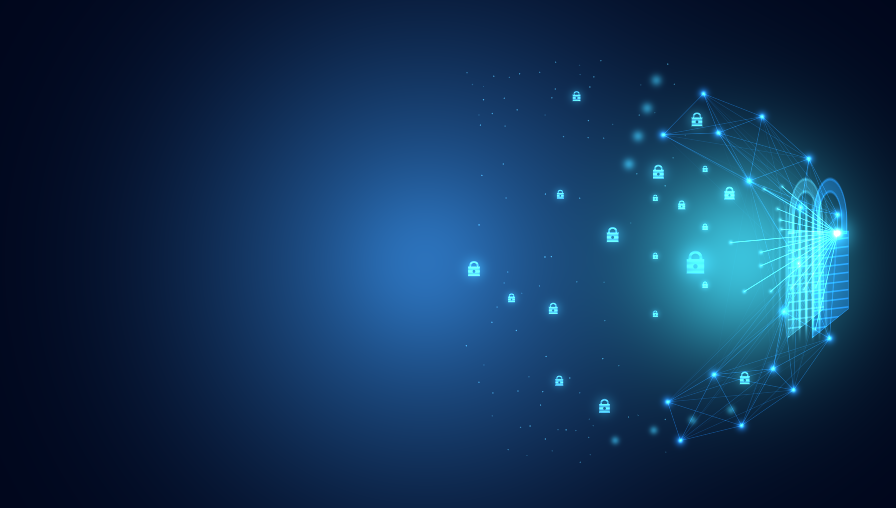
Write a Shadertoy shader that draws this background.

```glsl
// Deep blue backdrop with a soft central light and a cyan glow at the right.
// Over it: specks, small padlocks, a half globe of linked nodes and a large
// wireframe padlock, all from distance functions in canvas heights.
const vec3 NAVY = vec3(0.0, 0.022, 0.105);
const vec3 BLUE = vec3(0.175, 0.455, 0.745);
const vec3 CYAN = vec3(0.25, 0.82, 0.92);
const vec3 ICE = vec3(0.40, 0.90, 1.0);
const vec3 LINK = vec3(0.10, 0.48, 0.85);
const vec2 LIGHT_POS = vec2(0.837, 0.484);
const vec2 GLOW_POS = vec2(1.46, 0.492);
const vec2 GLOBE_POS = vec2(1.319, 0.477);
const vec2 HUB = vec2(1.649, 0.541);
const float RIM_RADIUS = 0.345;
const float INNER_RADIUS = 0.258;
const float LINK_REACH = 0.44;
const float SPECK_CELL = 0.024;
const int RING = 9;
// Padlock icons: centre and half width
const int LOCK_COUNT = 14;
const vec3 LOCKS[LOCK_COUNT] = vec3[LOCK_COUNT](
    vec3(1.135, 0.810, 0.008), vec3(1.372, 0.764, 0.011), vec3(1.296, 0.661, 0.011),
    vec3(1.103, 0.617, 0.007), vec3(1.342, 0.596, 0.007), vec3(1.436, 0.619, 0.010),
    vec3(1.206, 0.537, 0.012), vec3(0.933, 0.470, 0.012), vec3(1.369, 0.482, 0.018),
    vec3(1.007, 0.413, 0.007), vec3(1.089, 0.392, 0.009), vec3(1.101, 0.250, 0.008),
    vec3(1.190, 0.200, 0.011), vec3(1.466, 0.255, 0.010));

float hash(vec2 p) {
    vec3 q = fract(p.xyx * 0.1031);
    q += dot(q, q.yzx + 33.33);
    return fract((q.x + q.y) * q.z);
}
float gauss(vec2 v, float r) { return exp(-dot(v, v) / (r * r)); }
// Smooth coverage of a shape at signed distance d
float cover(float d) { return clamp(0.5 - d * iResolution.y, 0.0, 1.0); }
float segment(vec2 p, vec2 a, vec2 b) {
    vec2 ab = b - a;
    return length(p - a - ab * clamp(dot(p - a, ab) / dot(ab, ab), 0.0, 1.0));
}
// Nodes on the rim and on an inner ring, clockwise from the top
vec2 node(int i) {
    if (i == 4) return HUB;
    bool rim = i < RING;
    float k = float(rim ? i : i - RING);
    float angle = radians(rim ? 79.0 - 20.7 * k : 93.0 - 23.0 * k);
    float radius = rim ? RIM_RADIUS : INNER_RADIUS + 0.03 * sin(k * 2.4);
    return GLOBE_POS + radius * vec2(cos(angle), sin(angle));
}
vec3 lockIcon(vec2 p, vec2 centre, float size) {
    vec2 q = (p - centre) / size, b = q + vec2(0.0, 0.35);
    float body = max(abs(b.x) - 0.95, abs(b.y) - 0.78);
    vec2 arch = vec2(q.x, max(q.y - 0.6, 0.0));
    float shackle = max(abs(length(arch) - 0.6) - 0.15, 0.3 - q.y);
    float d = min(max(body, 0.25 - length(b)), shackle);
    float bands = 0.75 + 0.25 * cos(b.y * 9.0);
    float ink = 0.75 * bands * smoothstep(0.024, 0.010, size);
    return ICE * ink * cover(d * size) + CYAN * 0.25 * exp(-dot(q, q) * 0.35);
}
// Faint dust, denser near the top and the bottom
vec3 specks(vec2 p) {
    vec2 cell = floor(p / SPECK_CELL);
    vec2 offset = 0.2 + 0.6 * vec2(hash(cell + 7.0), hash(cell + 19.0));
    float height = abs(p.y - 0.49);
    float band = smoothstep(0.88, 1.0, p.x) * smoothstep(1.40, 1.10, p.x)
               * smoothstep(0.42, 0.38, height) * (0.13 + 0.22 * smoothstep(0.2, 0.32, height));
    float shown = step(hash(cell) + 0.001, band);
    float d = length(p - (cell + offset) * SPECK_CELL);
    return ICE * shown * (0.15 + 0.4 * hash(cell + 3.0)) * cover(d - 0.0012);
}
vec3 network(vec2 p) {
    vec3 sum = vec3(0.0);
    for (int i = 0; i < 2 * RING; i++) {
        vec2 a = node(i);
        for (int j = i + 1; j < 2 * RING; j++) {
            vec2 b = node(j);
            float fade = smoothstep(LINK_REACH, 0.06, distance(a, b));
            if (i == 4 || j == 4) fade = max(fade, 0.35);
            sum += LINK * 0.5 * fade * cover(segment(p, a, b) - 0.0004);
        }
        sum += LINK * 0.7 * gauss(p - a, 0.010) + ICE * 0.7 * gauss(p - a, 0.004);
    }
    return sum;
}
// Large padlock: a blue front, one pale copy behind it and glowing wires
vec3 largeLock(vec2 p) {
    vec3 sum = vec3(0.0);
    for (int k = 0; k < 2; k++) {
        vec2 q = p + vec2(0.048 * float(k), 0.0);
        float base = mix(0.335, 0.392, clamp((q.x - 1.599) / 0.071, 0.0, 1.0));
        float body = max(abs(q.x - 1.6345) - 0.0355, max(q.y - 0.545, base - q.y));
        float stripe = abs(fract((q.y - 0.12 * q.x) / 0.017) - 0.5) * 0.017;
        vec2 arch = (q - vec2(1.634, 0.565)) / vec2(0.028, 0.070);
        float ring = abs(length(vec2(arch.x, max(arch.y, 0.0))) - 1.0) * 0.028;
        float shackle = max(ring - 0.005, 0.54 - q.y);
        float ink = 0.4 * cover(abs(body) - 0.0008) + cover(body) * (0.35 + 0.4 * cover(stripe - 0.0015))
                  + 0.3 * cover(shackle) + 0.5 * cover(abs(shackle) - 0.0008);
        sum += mix(LINK, ICE * 0.6, float(k)) * ink;
    }
    // Upright streaks to the left, then wires that fan out of the hub
    float fade = smoothstep(1.51, 1.60, p.x) * smoothstep(1.64, 1.60, p.x);
    float tall = smoothstep(0.32, 0.38, p.y) * smoothstep(0.62, 0.56, p.y);
    sum += ICE * 0.6 * fade * tall * pow(0.5 + 0.5 * sin(p.x * 480.0), 3.0);
    for (int i = 0; i < 14; i++) {
        float angle = radians(140.0 + 9.0 * float(i));
        vec2 end = HUB + (0.11 + 0.12 * hash(vec2(i, 5))) * vec2(cos(angle), sin(angle));
        sum += ICE * 0.6 * cover(segment(p, HUB, end) - 0.0006) + ICE * 0.3 * gauss(p - end, 0.004);
    }
    return sum + gauss(p - HUB, 0.007) + 0.4 * CYAN * gauss(p - HUB, 0.03);
}
void mainImage(out vec4 fragColor, in vec2 fragCoord) {
    vec2 p = fragCoord / iResolution.y, light = p - LIGHT_POS, glow = p - GLOW_POS;
    vec3 col = mix(NAVY, BLUE, 0.78 * gauss(light, 0.47) + 0.2 * gauss(light, 0.16));
    col = mix(col, CYAN * 0.75, 0.45 * gauss(glow, 0.27));
    col = mix(col, CYAN, 0.88 * gauss(glow, 0.165));
    col += specks(p) + network(p) + largeLock(p);
    // Icons, then a zigzag of tiny ones and two rows of soft lights
    for (int i = 0; i < LOCK_COUNT; i++) col += lockIcon(p, LOCKS[i].xy, LOCKS[i].z);
    for (int i = 0; i < 6; i++) {
        float k = float(i);
        col += lockIcon(p, vec2(1.388 - 0.098 * mod(k, 2.0), 0.667 - 0.057 * k), 0.005);
        if (i > 3) continue;
        col += CYAN * 0.45 * gauss(p - vec2(1.238 + 0.018 * k, 0.677 + 0.055 * k), 0.011);
        col += CYAN * 0.45 * gauss(p - vec2(1.211 + 0.076 * k, 0.133 + 0.020 * k), 0.008);
    }
    fragColor = vec4(clamp(col, 0.0, 1.0), 1.0);
}
```
